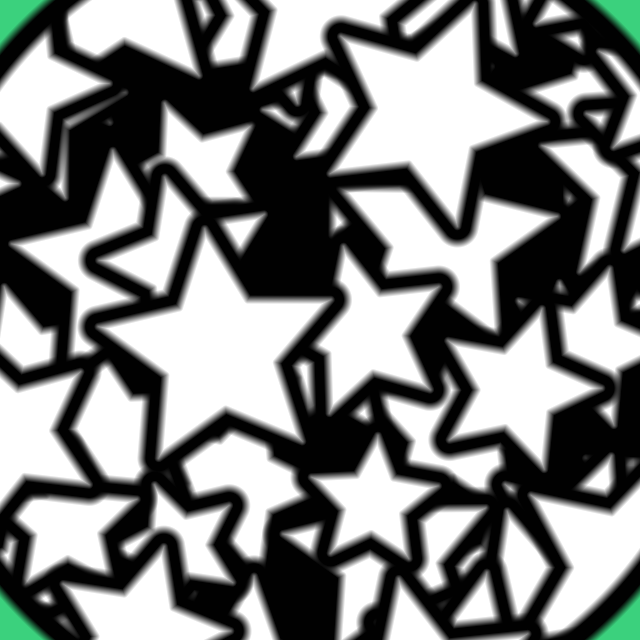
This pattern is drawn by a WebGL 1 fragment shader. Its source:

```glsl
precision highp float;

uniform vec2 u_resolution;

#define LAYERS 4
#define CELL 0.34
#define JITTER 0.7
#define MIN_RADIUS 0.1
#define MAX_RADIUS 0.2
#define INNER_RATIO 0.48
#define MAX_TILT 0.4
#define OUTLINE 0.027
#define EDGE 0.014
#define DISC_RADIUS 0.655
#define RIM 0.035

const float PI = 3.14159;
const vec3 INK = vec3(0.005);
const vec3 PAPER = vec3(1.0);
const vec3 GREEN = vec3(0.23, 0.82, 0.49);

vec3 hash3(vec3 p) {
  vec3 k = vec3(dot(p, vec3(127.1, 311.7, 74.7)),
                dot(p, vec3(269.5, 183.3, 246.1)),
                dot(p, vec3(113.5, 271.9, 124.6)));
  return fract(sin(k) * 43758.55);
}

mat2 rotation(float a) {
  float c = cos(a), s = sin(a);
  return mat2(c, -s, s, c);
}

// Signed distance to a five-pointed star with one tip along +y
float starDistance(vec2 p, float radius) {
  float halfSector = PI / 5.0;
  float a = mod(atan(p.x, p.y) + halfSector, 2.0 * halfSector) - halfSector;
  p = length(p) * vec2(abs(sin(a)), cos(a));
  vec2 tip = vec2(0.0, radius);
  vec2 notch = INNER_RATIO * radius * vec2(sin(halfSector), cos(halfSector));
  vec2 side = notch - tip;
  vec2 q = p - tip;
  float t = clamp(dot(q, side) / dot(side, side), 0.0, 1.0);
  return length(q - side * t) * sign(q.y * side.x - q.x * side.y);
}

// Coverage of the inside of a shape, with a soft edge
float coverage(float d, float edge) {
  return clamp(0.5 - d / edge, 0.0, 1.0);
}

// Paints one jittered grid of outlined stars over the given paper amount
float paintLayer(float paper, vec2 p, float layer, float edge) {
  float gridAngle = 0.35 + 1.1 * layer;
  vec2 g = rotation(gridAngle) * p / CELL + vec2(0.37, 0.61) * layer;
  vec2 base = floor(g);
  for (int j = -1; j <= 1; j++) {
    for (int i = -1; i <= 1; i++) {
      vec2 cell = base + vec2(float(i), float(j));
      vec3 place = hash3(vec3(cell, layer + 3.0));
      vec3 form = hash3(vec3(cell, layer + 17.0));
      vec2 center = cell + 0.5 + JITTER * (place.xy - 0.5);
      float tilt = MAX_TILT * (2.0 * form.x - 1.0);
      vec2 q = rotation(tilt - gridAngle) * (g - center) * CELL;
      float d = starDistance(q, mix(MIN_RADIUS, MAX_RADIUS, form.y));
      paper *= 1.0 - coverage(d - OUTLINE, edge);
      paper = mix(paper, 1.0, coverage(d, edge));
    }
  }
  return paper;
}

void main() {
  float size = min(u_resolution.x, u_resolution.y);
  vec2 p = (gl_FragCoord.xy - 0.5 * u_resolution) / size;
  float edge = max(EDGE, 1.5 / size);

  // Overlapping stars, from back to front
  float paper = 0.0;
  for (int k = 0; k < LAYERS; k++) {
    paper = paintLayer(paper, p, float(k), edge);
  }

  // Dark rim of the disc and the ground outside it
  float r = length(p);
  paper *= coverage(r - DISC_RADIUS + RIM, edge);
  vec3 color = mix(INK, PAPER, paper);
  color = mix(GREEN, color, coverage(r - DISC_RADIUS, edge));
  gl_FragColor = vec4(color, 1.0);
}
```
